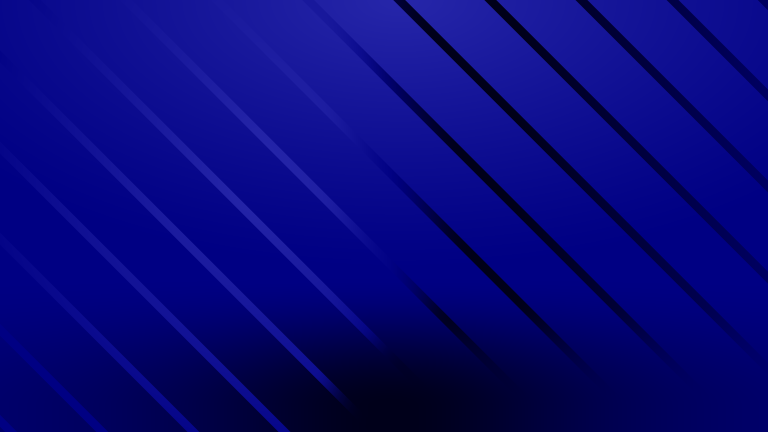
This background is drawn by a WebGL 2 fragment shader. Its source:

```glsl
#version 300 es
precision highp float;

uniform vec2 u_resolution;
out vec4 fragColor;

const vec3 NAVY = vec3(0.0, 0.0, 0.515);
const vec3 INDIGO = vec3(0.15, 0.15, 0.665);
const vec3 MIDNIGHT = vec3(0.0, 0.0, 0.1);

// Soft light that falls from 1 at its centre to 0 at the given radius
float glow(vec2 offset, float radius, float power) {
    return pow(max(1.0 - length(offset) / radius, 0.0), power);
}

// Light from the top centre, with a wide shadow along the bottom
vec3 backdrop(vec2 p) {
    float light = glow((p - vec2(0.925, 1.0)) * vec2(0.5, 1.0), 0.62, 1.2);
    float across = (p.x - 0.9) / 0.5;
    float shadow = (1.0 - smoothstep(0.06, 0.37, p.y)) / (1.0 + across * across);
    return mix(mix(NAVY, INDIGO, light), MIDNIGHT, shadow);
}

// Stripe tint: bright on the left, midnight right of the middle
vec3 stripeColor(vec2 p) {
    vec2 offset = p - vec2(0.6, 0.58);
    offset.y *= offset.y > 0.0 ? 0.6 : 1.0;
    float light = glow(offset, 0.66, 0.85) * (1.0 - smoothstep(0.74, 0.94, p.x));
    float start = 0.89 - 0.25 * max(p.y - 0.6, 0.0);
    start -= 0.24 * (1.0 - smoothstep(0.0, 0.35, p.y));
    float dark = smoothstep(start, start + 0.2, p.x);
    dark *= 1.0 - 0.68 * clamp((p.x - 1.2) / 0.58, 0.0, 1.0);
    return mix(mix(NAVY, INDIGO, light), MIDNIGHT, dark);
}

// Coverage of evenly spaced diagonal bands
float diagonalStripes(vec2 p, float pixel) {
    float spacing = 0.2109;
    float along = (p.x + p.y - 1.0 - 1.135) / spacing;
    float distanceToLine = abs(fract(along + 0.5) - 0.5) * spacing;
    return 1.0 - smoothstep(0.0138 - pixel, 0.0138 + pixel, distanceToLine);
}

void main() {
    vec2 p = gl_FragCoord.xy / u_resolution.y;
    float stripe = diagonalStripes(p, 0.9 / u_resolution.y);
    // Bands dissolve into the shadow at the lower right
    float dissolve = smoothstep(0.72, 0.9, p.x) * (1.0 - smoothstep(0.07, 0.3, p.y));
    stripe *= 1.0 - dissolve;
    fragColor = vec4(mix(backdrop(p), stripeColor(p), stripe), 1.0);
}
```
